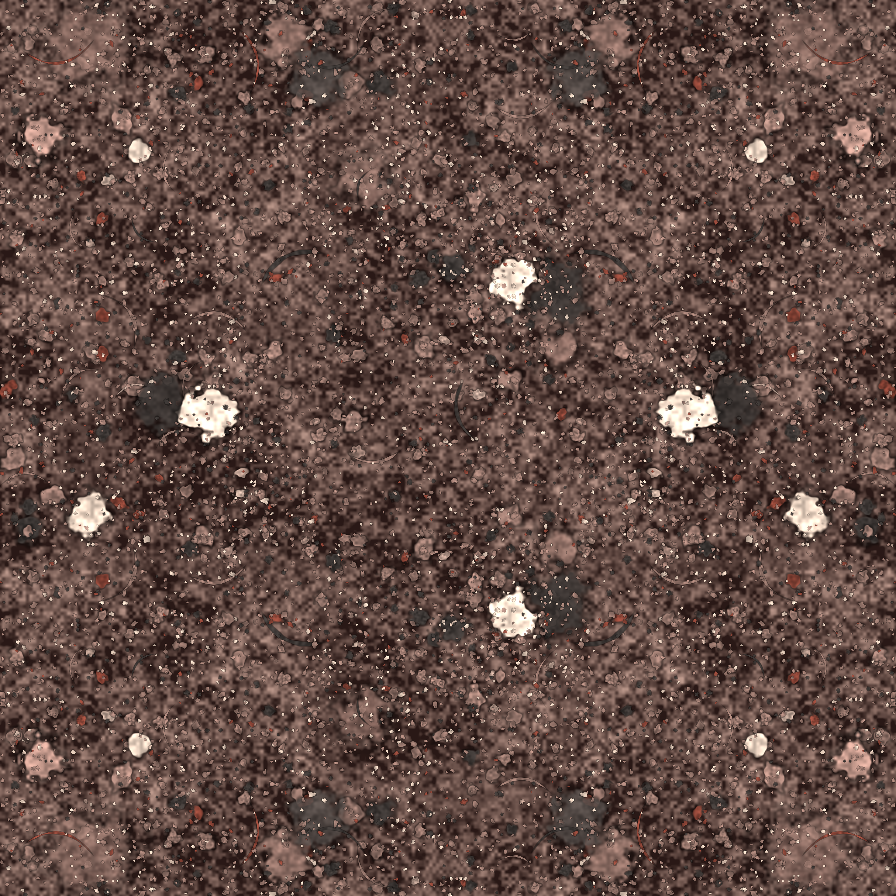
This texture is drawn by a three.js fragment shader. Its source:

```glsl
// Stony dark soil: grainy ground, layers of jittered pebbles, roots and crumbs.
// Cells are folded about the canvas axes, so the corners mirror both ways, the
// flanks mirror left-right and the middle column mirrors up-down.
#define DARK vec3(0.16, 0.095, 0.085)
#define EARTH vec3(0.58, 0.46, 0.42)
#define TAN vec3(0.73, 0.57, 0.52)
#define CREAM vec3(1.0, 0.90, 0.82)
#define RUST vec3(0.60, 0.29, 0.23)
#define SLATE vec3(0.25, 0.23, 0.22)
#define FOLD_X 0.13
#define FOLD_Y 0.12
#define GRAIN 1.15

varying vec2 vUv;

float hash(vec2 p) {
  return fract(sin(dot(p, vec2(127.1, 311.7))) * 43758.5453);
}

float noise(vec2 p) {
  vec2 i = floor(p), f = fract(p);
  f = f * f * (3.0 - 2.0 * f);
  return mix(mix(hash(i), hash(i + vec2(1.0, 0.0)), f.x),
             mix(hash(i + vec2(0.0, 1.0)), hash(i + 1.0), f.x), f.y);
}

// Sign that folds a point into the part of the canvas it repeats
vec2 foldSign(vec2 m) {
  float limitY = abs(m.x) < FOLD_X ? 0.5 * FOLD_Y : FOLD_Y;
  return vec2(abs(m.x) > FOLD_X ? sign(m.x) : 1.0,
              abs(m.y) > limitY ? sign(m.y) : 1.0);
}

// Brightness of the bare soil
float soil(vec2 p) {
  return 0.47 + 0.45 * (noise(p * 13.0 + 31.0) - 0.5)
       + 0.50 * (noise(p * 55.0 + 7.0) - 0.5)
       + GRAIN * 0.6 * (noise(p * 130.0 + 3.0) - 0.5)
       + GRAIN * 0.8 * (noise(p * 260.0 + 17.0) - 0.5);
}

// One grid of scattered stones; thin > 1 stretches them into roots
void scatter(inout vec3 col, vec2 p, float n, float size, float density,
             float thin, float pale) {
  vec2 g = (p + 0.5) * n, base = floor(g);
  for (int j = -1; j <= 1; j++) {
    for (int i = -1; i <= 1; i++) {
      vec2 cell = base + vec2(float(i), float(j));
      vec2 home = mod(cell, n) + 0.5 - 0.5 * n;
      vec2 s = foldSign(home / n);
      vec2 id = home * s + n * 1.37;
      vec2 m = home * s / n;
      // Crumbs gather around the largest lumps
      vec2 a = m - vec2(0.03, 0.23), b = m - vec2(0.24, -0.07);
      float crowd = exp(-dot(a, a) * 160.0) + exp(-dot(b, b) * 160.0);
      if (hash(id) < density * (1.0 + 0.9 * crowd)) {
        float h = hash(id + 5.3), k = hash(id + 11.9), w = hash(id + 23.7);
        vec2 q = (g - cell - 0.5) * s - 0.7 * (vec2(h, w) - 0.5);
        float t = 6.283 * k, r = size * (0.45 + 0.55 * w * w);
        q = mat2(cos(t), -sin(t), sin(t), cos(t)) * q / r;
        q.y += (thin > 2.0 ? 0.35 : 0.0) * q.x * q.x;
        float d = length(q * vec2(1.0, thin * (1.0 + 0.5 * h)))
                + 0.8 * (noise(q * 2.2 + id) - 0.5);
        vec3 tint = mix(EARTH, TAN, h);
        tint = mix(tint, CREAM, smoothstep(1.0 - pale, 1.15 - pale, k));
        tint = h > 0.91 ? RUST : (h < 0.16 ? SLATE : tint);
        float grit = 0.68 + 0.58 * noise(q * size * 260.0 / n + id);
        grit += 0.12 * clamp(dot(q, vec2(-sin(t), cos(t))), -1.0, 1.0);
        col *= 1.0 - 0.4 * (1.0 - smoothstep(0.9, 1.4, d));
        col = mix(col, tint * grit, 0.9 * (1.0 - smoothstep(0.72, 1.02, d)));
      }
    }
  }
}

// One large lump with a ragged rim and a gritty face
void lump(inout vec3 col, vec2 p, vec2 c, float r, vec3 tint, float cover) {
  vec2 q = p - c;
  float d = length(q) / r + 0.7 * (noise(q * 75.0 + c * 90.0) - 0.5)
          + 0.4 * (noise(q * 190.0 + 9.0) - 0.5);
  float grit = 0.66 + 0.36 * noise(q * 240.0 + 5.0) + 0.3 * noise(q * 110.0);
  col *= 1.0 - 0.45 * cover * (1.0 - smoothstep(0.95, 1.4, d));
  float edge = mix(0.2, 0.85, cover);
  col = mix(col, tint * grit, cover * (1.0 - smoothstep(edge, 1.05, d)));
}

void main() {
  vec2 p = vUv - 0.5;
  vec2 both = abs(p), flank = vec2(both.x, p.y), column = vec2(p.x, both.y);

  // Ground, mirrored outside and free in the middle
  float free = 1.0 - smoothstep(0.10, 0.16, min(both.x, both.y));
  free *= 1.0 - smoothstep(0.34, 0.46, max(both.x, both.y));
  vec3 col = mix(DARK, EARTH, clamp(mix(soil(both), soil(p), free), 0.0, 1.4));

  // Muted stones
  scatter(col, p, 24.0, 0.42, 0.24, 1.0, 0.03);
  scatter(col, p, 46.0, 0.46, 0.22, 1.0, 0.12);

  // Dusty slabs and dark hollows
  lump(col, both, vec2(0.40, 0.455), 0.050, TAN, 0.55);
  lump(col, both, vec2(0.183, 0.458), 0.026, TAN, 0.75);
  lump(col, both, vec2(0.144, 0.414), 0.031, SLATE * 1.4, 0.75);
  lump(col, column, vec2(-0.095, 0.300), 0.030, TAN, 0.6);
  lump(col, column, vec2(0.125, 0.110), 0.025, TAN * 1.1, 0.6);
  lump(col, column, vec2(0.122, 0.172), 0.032, SLATE, 0.8);
  lump(col, flank, vec2(0.315, 0.050), 0.030, SLATE, 0.8);

  // Roots and small stones
  scatter(col, p, 18.0, 0.62, 0.16, 13.0, 0.10);
  scatter(col, p, 90.0, 0.45, 0.24, 1.1, 0.22);

  // Bright lumps
  lump(col, column, vec2(0.073, 0.182), 0.026, CREAM * 1.08, 1.0);
  lump(col, flank, vec2(0.268, 0.040), 0.027, CREAM * 1.08, 1.0);
  lump(col, flank, vec2(0.401, -0.073), 0.023, CREAM, 1.0);
  lump(col, both, vec2(0.453, 0.346), 0.023, TAN * 1.15, 0.95);
  lump(col, both, vec2(0.346, 0.330), 0.013, CREAM, 1.0);

  // Crumbs
  scatter(col, p, 170.0, 0.5, 0.22, 1.0, 0.40);
  gl_FragColor = vec4(clamp(col, 0.0, 1.0), 1.0);
}
```
